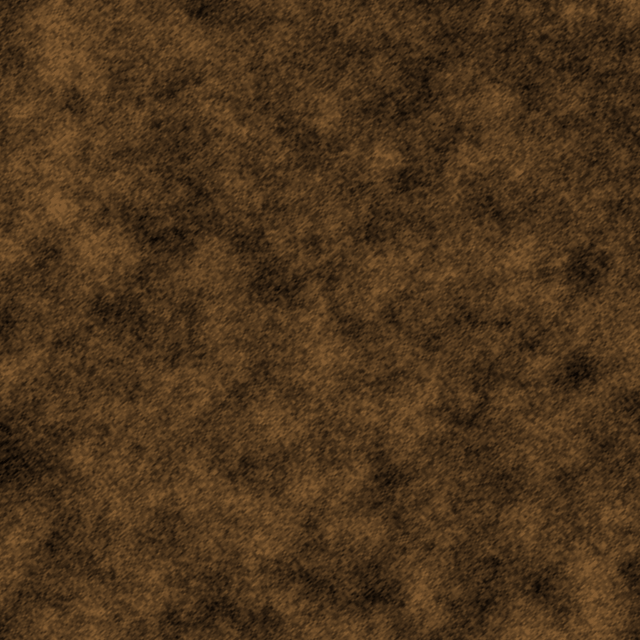
Reproduce this texture procedurally as a Shadertoy shader.

```glsl
// Dark brown, mottled earth or suede: soft cloudy blotches under a fine nap.
// Rotated octaves of value noise form the blotches; stretched noise,
// slanting up to the right, forms the short streaks of the grain.

const vec3 DARK_BROWN  = vec3(0.15, 0.10, 0.05);
const vec3 LIGHT_BROWN = vec3(0.43, 0.30, 0.16);

const float BLOTCH_FREQUENCY = 12.0;
const float BLOTCH_GAIN      = 0.76;
const float BLOTCH_CONTRAST  = 0.64;
const int   BLOTCH_OCTAVES   = 6;

const float GRAIN_ANGLE     = 0.70;
const vec2  GRAIN_FREQUENCY = vec2(210.0, 390.0); // along, across
const float GRAIN_CONTRAST  = 0.80;

const float MEAN_TONE = 0.55;

// Integer hash of a lattice cell, from 0 to 1
float hash(ivec2 cell, uint seed) {
    uint h = uint(cell.x) * 1597334677u ^ uint(cell.y) * 3812015801u ^ seed * 2654435769u;
    h = (h ^ (h >> 16)) * 2146121005u;
    h = (h ^ (h >> 15)) * 2221713035u;
    h ^= h >> 16;
    return float(h >> 8) / 16777216.0;
}

mat2 rotation(float angle) {
    float c = cos(angle), s = sin(angle);
    return mat2(c, -s, s, c);
}

// Smooth value noise, centred on zero
float noise(vec2 p, uint seed) {
    ivec2 cell = ivec2(floor(p));
    vec2 f = fract(p);
    vec2 w = f * f * (3.0 - 2.0 * f);
    float low  = mix(hash(cell, seed), hash(cell + ivec2(1, 0), seed), w.x);
    float high = mix(hash(cell + ivec2(0, 1), seed), hash(cell + ivec2(1, 1), seed), w.x);
    return mix(low, high, w.y) - 0.5;
}

// Sum of octaves, each turned to hide the lattice
float blotches(vec2 p, float gain, int octaves) {
    mat2 turn = rotation(0.65);
    float sum = 0.0, amplitude = 1.0;
    for (int i = 0; i < octaves; i++) {
        sum += amplitude * noise(p, uint(i) + 1u);
        p = 2.03 * (turn * p) + 7.3;
        amplitude *= gain;
    }
    return sum;
}

// Fine streaks with a little broader variation along the same slant
float grain(vec2 uv, float angle, vec2 frequency) {
    vec2 p = rotation(angle) * uv * frequency;
    return 0.9 * noise(p, 21u) + 0.4 * noise(p * 0.63 + 3.7, 22u);
}

void mainImage(out vec4 fragColor, in vec2 fragCoord) {
    vec2 uv = fragCoord / iResolution.y;

    float tone = MEAN_TONE;
    tone += BLOTCH_CONTRAST * blotches(uv * BLOTCH_FREQUENCY, BLOTCH_GAIN, BLOTCH_OCTAVES);
    tone += GRAIN_CONTRAST * grain(uv, GRAIN_ANGLE, GRAIN_FREQUENCY);
    tone = clamp(tone, -0.4, 1.25);

    fragColor = vec4(mix(DARK_BROWN, LIGHT_BROWN, tone), 1.0);
}
```
